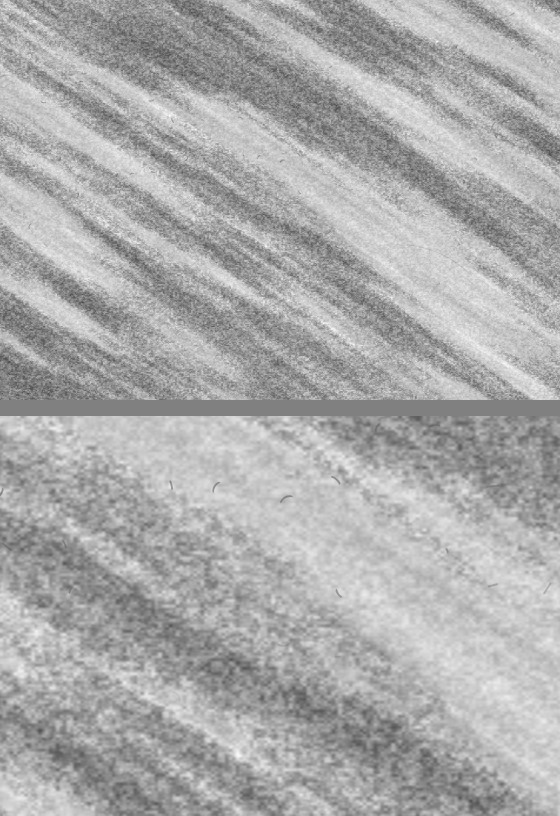
Top: the whole. Bottom: its middle third, enlarged.
Give the GLSL for this texture, as a Shadertoy shader.

```glsl
// Slanted graphite strokes, smudged and grainy, on rough pale paper.

const float STROKE_ANGLE   = -0.545;          // strokes fall to the right
const vec2  BAND_FREQ      = vec2(1.55, 9.0); // along, across a stroke
const vec2  OCTAVE_STEP    = vec2(1.65, 2.05);
const float OCTAVE_GAIN    = 0.74;
const vec2  COVER_RANGE    = vec2(0.345, 0.695);
const float PAPER_TONE     = 0.79;
const float GRAPHITE_DEPTH = 0.295;
const float STREAK_DEPTH   = 0.11;
const float LINE_DEPTH     = 0.07;
const vec2  GRAIN_FREQ     = vec2(200.0, 250.0);
const float GRAIN_SMOOTH   = 0.17;            // grain in rubbed areas
const float GRAIN_ROUGH    = 0.42;            // grain in drawn areas
const float FLECK_TONE     = 0.38;

float hash(vec2 p) {
    vec3 q = fract(vec3(p.xyx) * 0.1031);
    q += dot(q, q.yzx + 33.33);
    return fract((q.x + q.y) * q.z);
}

float noise(vec2 p) {
    vec2 cell = floor(p), f = fract(p);
    f = f * f * (3.0 - 2.0 * f);
    float low  = mix(hash(cell), hash(cell + vec2(1, 0)), f.x);
    float high = mix(hash(cell + vec2(0, 1)), hash(cell + vec2(1, 1)), f.x);
    return mix(low, high, f.y);
}

mat2 rotation(float a) {
    return mat2(cos(a), -sin(a), sin(a), cos(a));
}

// Stretched noise; each octave is sheared so the strokes fan out a little.
float strokes(vec2 s) {
    float sum = 0.0, total = 0.0, weight = 1.0;
    vec2 freq = BAND_FREQ;
    for (int i = 0; i < 4; i++) {
        float k = float(i);
        vec2 q = vec2(s.x, s.y + 0.07 * sin(k * 2.4 + 0.6) * s.x);
        sum += weight * noise(q * freq + 17.3 * k + 5.0);
        total += weight;
        weight *= OCTAVE_GAIN;
        freq *= OCTAVE_STEP;
    }
    return sum / total;
}

// Scattered curved fibres, at most one per cell.
float fibres(vec2 p, float cellSize, float halfLength, float width, float chance) {
    vec2 cell = floor(p / cellSize);
    vec2 jitter = vec2(hash(cell + 3.1), hash(cell + 8.7)) - 0.5;
    vec2 q = p - (cell + 0.5 + 0.4 * jitter) * cellSize;
    q = rotation(6.283 * hash(cell + 21.4)) * q;
    float reach = halfLength * mix(0.2, 1.0, hash(cell + 30.9));
    q.y += jitter.x * (q.x * q.x) / halfLength;
    float d = length(vec2(max(abs(q.x) - reach, 0.0), q.y));
    float edge = 1.0 / iResolution.y;
    float present = step(hash(cell + 45.2), chance);
    return present * (1.0 - smoothstep(width - 0.5 * edge, width + edge, d));
}

void mainImage(out vec4 fragColor, in vec2 fragCoord) {
    vec2 p = fragCoord / iResolution.y;

    // Stroke space: x runs along the strokes, y across, gently bent.
    vec2 s = rotation(STROKE_ANGLE) * p;
    s.y += 0.06 * noise(p * 1.5 + 2.0) + 0.004 * noise(p * 16.0);

    // Graphite coverage, with edges broken by the paper tooth.
    float mottle = noise(p * vec2(42.0, 58.0)) - 0.5;
    float tooth = noise(p * vec2(95.0, 125.0) + 9.0) - 0.5;
    float band = strokes(s) + 0.06 * mottle + 0.07 * tooth;
    float cover = smoothstep(COVER_RANGE.x, COVER_RANGE.y, band);

    // Rubbed tone, soft streaks, fine pencil lines and bare paper slivers.
    float streak = noise(vec2(s.x * 2.2, (s.y + 0.04 * s.x) * 27.0) + 60.0) - 0.5;
    float lines = noise(s * vec2(4.5, 100.0) + 80.0) - 0.5;
    float sliver = smoothstep(0.72, 0.9, noise(s * vec2(3.2, 48.0) + 110.0));
    float tone = PAPER_TONE - GRAPHITE_DEPTH * cover;
    tone += STREAK_DEPTH * streak + LINE_DEPTH * lines + 0.07 * sliver;

    // Paper grain shows most where graphite is laid down.
    float grain = 0.60 * (noise(p * GRAIN_FREQ) - 0.5)
                + 0.45 * (noise(p * GRAIN_FREQ * 1.7 + 31.0) - 0.5)
                + 0.30 * tooth;
    float roughness = smoothstep(0.02, 0.40, cover) * (1.0 - 0.25 * cover);
    tone += grain * mix(GRAIN_SMOOTH, GRAIN_ROUGH, roughness);

    // Dark flecks and a few faint long hairs.
    float patches = smoothstep(0.4, 0.7, noise(p * 3.0 + 40.0));
    float fleck = fibres(p, 0.045, 0.006, 0.0006, 0.18) * (0.1 + 0.5 * patches);
    float hair = fibres(p + 0.13, 0.36, 0.09, 0.0004, 0.22) * 0.22;
    tone = mix(tone, FLECK_TONE, max(fleck, hair));

    fragColor = vec4(vec3(clamp(tone, 0.0, 1.0)), 1.0);
}
```
